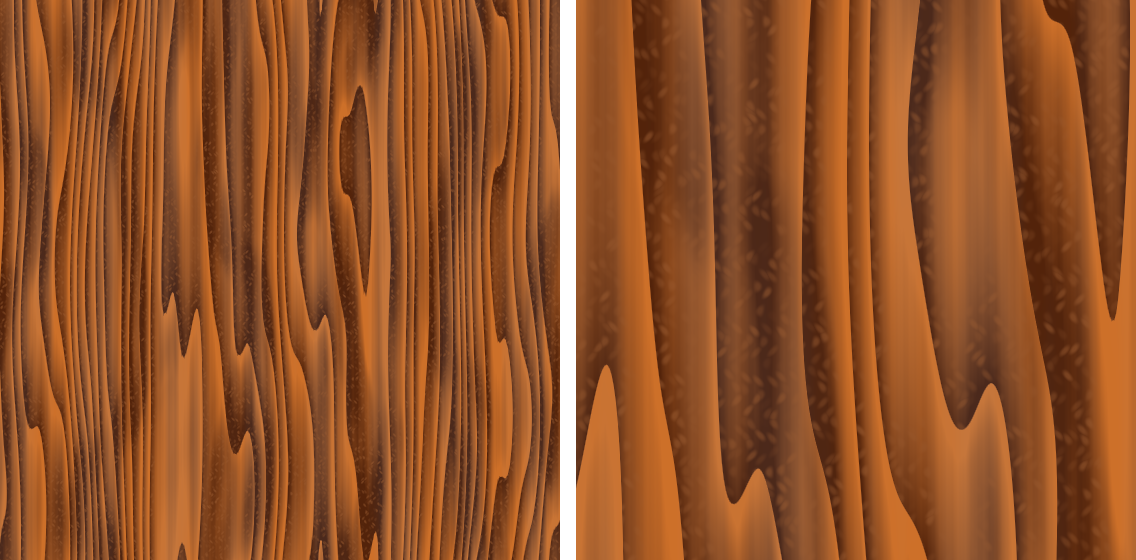
Left: the whole. Right: its middle third, enlarged.
Give the GLSL for this texture, as a Shadertoy shader.

```glsl
// Dark-streaked wood with upright grain. A stretched field of layered sines is
// cut into sawtooth rings, each going softly from dark to orange and ending in
// a crisp edge. Fine fibres, smoky patches and cellular pore flecks lie on top.

vec2 hash2(vec2 cell) {
    vec2 q = vec2(dot(cell, vec2(127.1, 311.7)), dot(cell, vec2(269.5, 183.3)));
    return fract(sin(q) * 43758.545);
}

// Sines across x whose phases sway slowly along y, so streaks stay upright.
float streaks(vec2 p, vec2 freq, float sway, float seed) {
    float sum = 0.0, amp = 1.0;
    for (int i = 0; i < 4; i++) {
        float phase = seed * (float(i) + 1.7);
        float drift = sin(freq.y * p.y + 5.0 * p.x + phase * 2.3)
                    + 0.5 * sin(freq.y * 2.3 * p.y - 9.0 * p.x + phase);
        sum += amp * sin(freq.x * p.x + sway * drift + phase);
        freq *= vec2(2.47, 1.17);
        amp *= 0.43;
    }
    return sum;
}

// Cellular noise: soft round flecks of random strength.
float flecks(vec2 p) {
    vec2 base = floor(p);
    float best = 0.0;
    for (int j = -1; j <= 1; j++) {
        for (int i = -1; i <= 1; i++) {
            vec2 cell = base + vec2(i, j);
            vec2 rnd = hash2(cell);
            float d = length(p - cell - rnd);
            best = max(best, smoothstep(0.5, 0.1, d) * hash2(cell + 41.0).x);
        }
    }
    return best;
}

vec3 woodRamp(float tone) {
    vec3 umber  = vec3(0.31, 0.15, 0.075);
    vec3 brown  = vec3(0.56, 0.315, 0.155);
    vec3 orange = vec3(0.79, 0.45, 0.195);
    return tone < 0.5 ? mix(umber, brown, tone * 2.0)
                      : mix(brown, orange, tone * 2.0 - 1.0);
}

void mainImage(out vec4 fragColor, in vec2 fragCoord) {
    vec2 p = fragCoord / iResolution.xy;

    // Growth rings: sawtooth of the field, with its jump smoothed
    float field = 34.0 * p.x + 1.9 * streaks(p, vec2(9.0, 3.6), 0.5, 2.9);
    float edge = clamp(fwidth(field), 0.001, 0.5);
    float ring = fract(field);
    float saw = min(ring / (1.0 - edge), (1.0 - ring) / edge);
    float tone = pow(saw, 0.8);
    tone += 0.1 * smoothstep(0.82, 1.0, saw);

    // Fibres and long smoky patches
    float fibre = streaks(p, vec2(190.0, 3.0), 1.2, 5.3);
    float smoke = streaks(p, vec2(31.0, 7.0), 1.3, 8.1);
    tone += 0.075 * fibre;
    tone -= 0.36 * smoothstep(0.1, 1.3, smoke);
    tone += 0.1 * smoothstep(0.0, -1.2, smoke);
    tone = clamp(tone, 0.0, 1.0);
    vec3 color = woodRamp(tone);

    // Dusty bands beside more saturated ones
    float dust = streaks(p, vec2(47.0, 4.0), 0.9, 3.7);
    color += vec3(-0.015, 0.012, 0.035) * clamp(dust, -1.0, 1.0);

    // Pale pores, strongest in the dark grain
    vec2 porePos = p * vec2(150.0, 105.0);
    porePos.x += 0.5 * sin(porePos.y * 1.9);
    float pores = flecks(porePos) * (1.0 - smoothstep(0.25, 0.8, tone));
    color = mix(color, vec3(0.62, 0.37, 0.2), 0.5 * pores);

    fragColor = vec4(color, 1.0);
}
```
